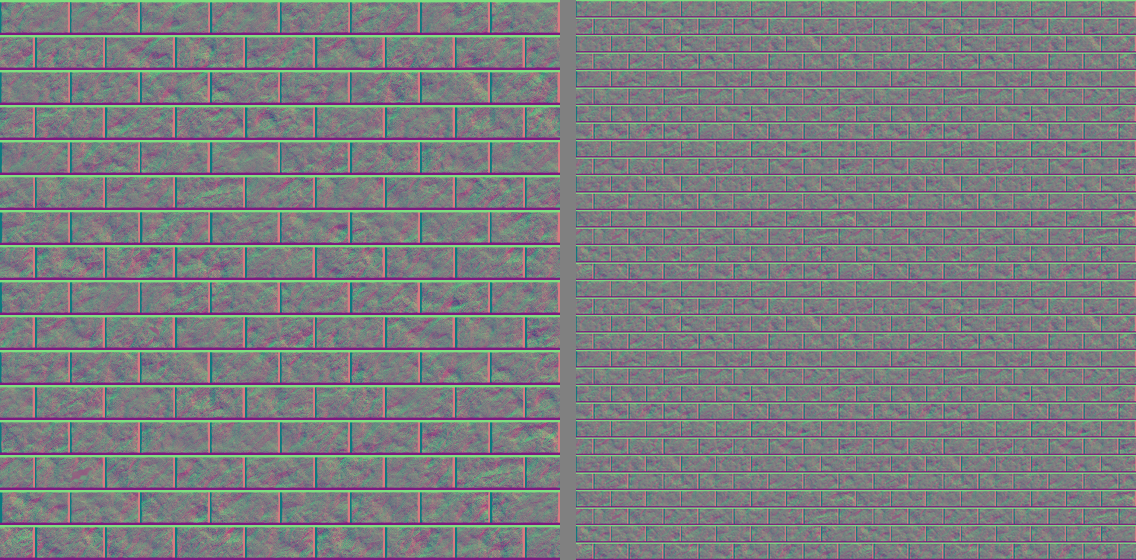
Left, the tile; right, the same tile 2 across and 2 down.
A Shadertoy shader for this texture map:

```glsl
// Tangent-slope map of a running-bond wall of rough stone bricks with bevelled joints.
#define BRICKS vec2(8.0, 16.0)
#define BASE vec3(0.485, 0.493, 0.50)
#define TOP_EDGE vec3(0.49, 0.88, 0.50)
#define BOTTOM_EDGE vec3(0.49, 0.10, 0.50)
#define RIGHT_EDGE vec3(0.85, 0.48, 0.50)
#define LEFT_EDGE vec3(0.04, 0.48, 0.50)
#define BEVEL 0.0042
#define SOFTNESS 0.0013
#define RELIEF 0.013
#define OCTAVES 5
#define WEAR 0.0012

float hash(vec2 cell) {
    uvec2 k = uvec2(ivec2(cell)) * uvec2(1597334673u, 3812015801u);
    uint n = (k.x ^ k.y) * 1597334673u;
    n = (n ^ (n >> 15)) * 2246822519u;
    return float((n ^ (n >> 13)) >> 8) / 16777216.0;
}

// Gradient noise whose lattice wraps after "period" cells.
float corner(vec2 cell, vec2 offset, vec2 period) {
    float angle = 6.28318 * hash(mod(cell, period) + period * 7.0);
    return dot(vec2(cos(angle), sin(angle)), offset);
}

float noise(vec2 p, vec2 period) {
    vec2 i = floor(p), f = p - i;
    vec2 u = f * f * f * (f * (f * 6.0 - 15.0) + 10.0);
    vec2 e = vec2(1.0, 0.0);
    return mix(mix(corner(i, f, period), corner(i + e, f - e, period), u.x),
               mix(corner(i + e.yx, f - e.yx, period), corner(i + 1.0, f - 1.0, period), u.x), u.y);
}

// Chiselled height: diagonal grain, creased octaves of nearly equal slope.
float stoneHeight(vec2 uv) {
    vec2 grain = vec2(uv.x - uv.y, uv.x + uv.y);
    float height = 0.0, scale = 8.0, weight = 1.0;
    for (int i = 0; i < OCTAVES; i++) {
        vec2 period = vec2(3.0, 2.0) * scale;
        float n = noise(grain * period, period);
        height += weight * (n - 0.7 * abs(n)) / scale;
        scale *= 2.0;
        weight *= 0.9;
    }
    return height;
}

vec2 stoneSlope(vec2 uv) {
    vec2 e = vec2(0.0008, 0.0);
    float h = stoneHeight(uv);
    return -vec2(stoneHeight(uv + e.xy) - h, stoneHeight(uv + e.yx) - h) / e.x;
}

// Coverage of a soft band on either side of a line.
float band(float dist, float width, float px) {
    float soft = max(SOFTNESS, 0.6 * px);
    return 1.0 - smoothstep(width - soft, width + soft, abs(dist));
}

// Shallow dents: centre, half length, tilt.
vec3 addChips(vec3 color, vec2 uv) {
    vec4 chips[2] = vec4[2](vec4(0.145, 0.152, 0.024, 0.45), vec4(0.276, 0.408, 0.014, -0.6));
    float ragged = 0.5 * noise(uv * 96.0, vec2(96.0));
    for (int i = 0; i < 2; i++) {
        vec2 d = uv - chips[i].xy;
        float c = cos(chips[i].w), s = sin(chips[i].w);
        vec2 q = vec2(c * d.x + s * d.y, c * d.y - s * d.x) / (chips[i].z * vec2(1.0, 0.45));
        float mask = 1.0 - smoothstep(0.7, 1.0, length(q) + ragged);
        vec3 dent = mix(vec3(0.42, 0.64, 0.50), vec3(0.59, 0.34, 0.50), smoothstep(-0.5, 0.0, q.y + ragged));
        color = mix(color, dent, 0.8 * mask);
    }
    return color;
}

void mainImage(out vec4 fragColor, in vec2 fragCoord) {
    vec2 uv = fragCoord / iResolution.xy;
    float px = 1.0 / min(iResolution.x, iResolution.y);

    // Brick layout: every other course is shifted by half a brick.
    vec2 grid = uv * BRICKS;
    float row = floor(grid.y);
    grid.x += 0.5 * mod(row + 1.0, 2.0);
    vec2 line = floor(grid + 0.5);
    vec2 side = (grid - line) / BRICKS;
    vec2 joint = vec2(mod(line.x, BRICKS.x), row);

    // Stone face, rougher in some patches than others.
    float patchiness = noise(uv * 12.0, vec2(12.0));
    vec2 slope = stoneSlope(uv) * RELIEF * (1.0 + 0.8 * patchiness);
    vec3 color = BASE + vec3(clamp(slope, -0.22, 0.22), 0.0);
    color = addChips(color, uv);

    // Upright joints, each side worn by its own amount.
    float wobble = WEAR * noise(uv * 128.0, vec2(128.0));
    float rightSide = smoothstep(-0.5 * px, 0.5 * px, side.x);
    float leftWidth = BEVEL * mix(0.75, 1.05, hash(joint + 31.0));
    float rightWidth = BEVEL * mix(0.6, 1.0, hash(joint + 83.0));
    float upright = band(side.x, mix(leftWidth, rightWidth, rightSide) + wobble, px);
    color = mix(color, mix(RIGHT_EDGE, LEFT_EDGE, rightSide), upright);

    // Level joints run unbroken over the upright ones.
    float above = smoothstep(-0.5 * px, 0.5 * px, side.y);
    float level = band(side.y, BEVEL + 0.5 * wobble, px);
    color = mix(color, mix(TOP_EDGE, BOTTOM_EDGE, above), level);

    fragColor = vec4(color, 1.0);
}
```
